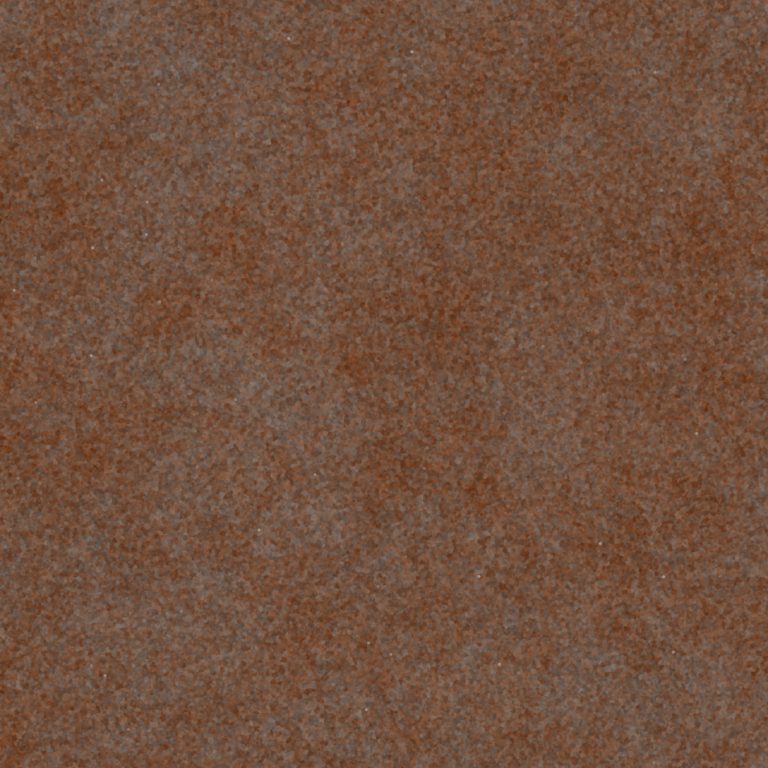
Reproduce this texture procedurally as a Shadertoy shader.

```glsl
#define BASE_BROWN vec3(0.448, 0.317, 0.242)
#define RUST_SHIFT vec3(0.022, -0.090, -0.155)
#define LIGHT_SHIFT vec3(0.138, 0.132, 0.126)
#define FLECK_GREY vec3(0.62, 0.59, 0.57)
#define GRAIN_CELLS 185.0
#define SPECK_CELLS 320.0
#define PATCH_CELLS 6.0
#define PATCH_AMOUNT 0.30
#define FLECK_CELLS 70.0
#define FLECK_SHARE 0.012
#define SOFTNESS 6.0

// Integer hash: four random values in 0..1 for a cell
vec4 hash4(vec2 cell, float seed) {
    uvec4 v = uvec4(ivec4(ivec2(cell), int(seed), 7));
    v = v * 1664525u + 1013904223u;
    for (int i = 0; i < 2; i++) {
        v.x += v.y * v.w;
        v.y += v.z * v.x;
        v.z += v.x * v.y;
        v.w += v.y * v.z;
        v ^= v >> 16u;
    }
    return vec4(v & 65535u) / 65535.0;
}

// Smooth cellular noise: two independent values centred on zero
vec2 cellNoise(vec2 p, float seed) {
    vec2 home = floor(p);
    vec2 sum = vec2(0.0);
    float total = 0.0;
    for (int y = -1; y <= 1; y++) {
        for (int x = -1; x <= 1; x++) {
            vec2 cell = home + vec2(x, y);
            vec4 h = hash4(cell, seed);
            vec2 toSeed = cell + h.xy - p;
            float weight = exp(-SOFTNESS * dot(toSeed, toSeed));
            sum += weight * (h.zw - 0.5);
            total += weight;
        }
    }
    return sum / total;
}

// Broad cloudy variation from layered cellular noise
vec2 patches(vec2 uv) {
    vec2 sum = vec2(0.0);
    float cells = PATCH_CELLS;
    for (int i = 0; i < 3; i++) {
        sum += cellNoise(uv * cells + 3.7 * float(i), 20.0 + float(i));
        cells *= 2.7;
    }
    return sum * PATCH_AMOUNT;
}

// Sparse pale mineral flecks
float flecks(vec2 uv) {
    vec2 p = uv * FLECK_CELLS;
    vec4 h = hash4(floor(p), 40.0);
    float d = length(fract(p) - mix(vec2(0.25), vec2(0.75), h.xy));
    float present = step(1.0 - FLECK_SHARE, h.z);
    return present * h.w * (1.0 - smoothstep(0.06, 0.21, d));
}

void mainImage(out vec4 fragColor, in vec2 fragCoord) {
    vec2 uv = fragCoord / iResolution.y;

    vec2 grain = cellNoise(uv * GRAIN_CELLS, 1.0);
    vec2 speck = cellNoise(uv * SPECK_CELLS, 2.0);
    vec2 cloud = patches(uv);

    // Rust and lightness vary separately; rusty patches are a little darker
    float rust = 0.80 * grain.x + 0.45 * speck.x + cloud.x;
    float light = 0.75 * grain.y + 0.60 * speck.y + 0.35 * cloud.y - 0.20 * cloud.x;

    vec3 color = BASE_BROWN + RUST_SHIFT * rust + LIGHT_SHIFT * light;
    color = mix(color, FLECK_GREY, flecks(uv));
    fragColor = vec4(color, 1.0);
}
```
